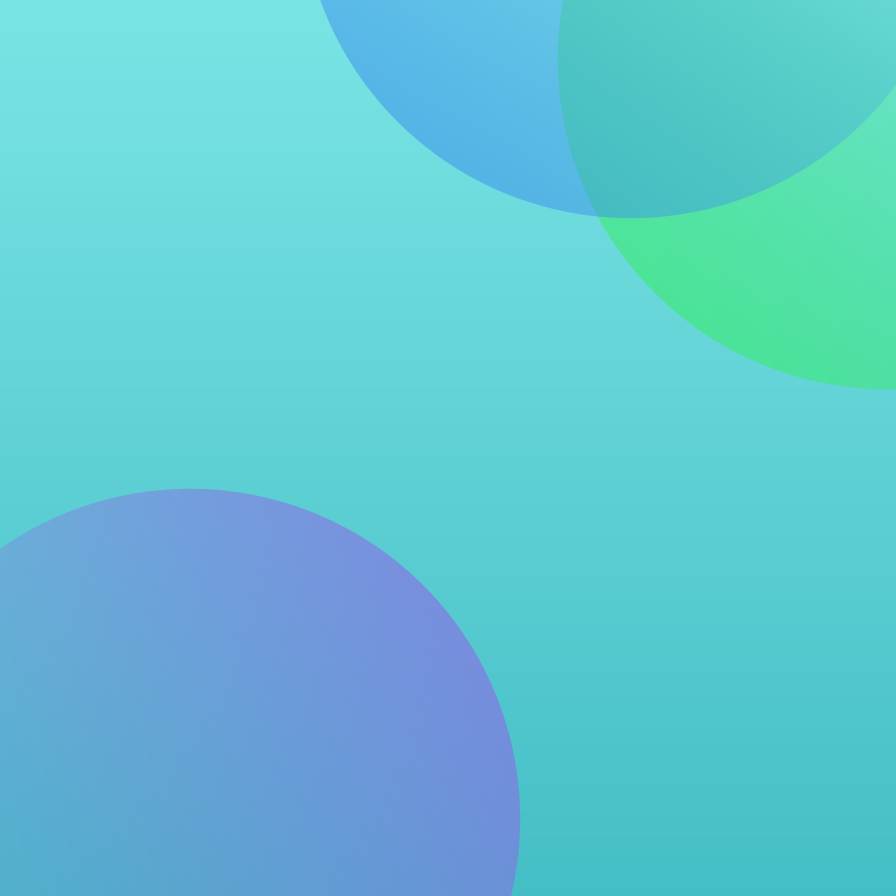
A Shadertoy shader for this background:

```glsl
// Three large translucent discs over a vertical teal gradient.
// Each disc is a distance function whose opacity follows a tilted linear ramp,
// then the discs are blended in order from back to front.

const vec3 TEAL_LOW   = vec3(0.267, 0.745, 0.776);
const vec3 AQUA_HIGH  = vec3(0.478, 0.894, 0.894);
const vec3 VIOLET     = vec3(0.549, 0.412, 0.902);
const vec3 GREEN      = vec3(0.216, 0.925, 0.412);
const vec3 BLUE       = vec3(0.235, 0.569, 0.922);
const float RADIUS    = 0.3685;

// Antialiased coverage of a disc; pixel is the size of one pixel in canvas units
float discMask(vec2 p, vec2 center, float radius, float pixel) {
    float d = length(p - center) - radius;
    return 1.0 - smoothstep(-0.75 * pixel, 0.75 * pixel, d);
}

// Linear ramp: value at the origin plus a slope along each axis
float opacityRamp(vec2 p, float base, vec2 slope) {
    return clamp(base + dot(p, slope), 0.0, 0.65);
}

// Blend one tinted disc over the colour below it
vec3 addDisc(vec3 below, vec2 p, vec2 center, vec3 tint, float opacity, float pixel) {
    return mix(below, tint, opacity * discMask(p, center, RADIUS, pixel));
}

void mainImage(out vec4 fragColor, in vec2 fragCoord) {
    vec2 p = fragCoord / iResolution.xy;
    float pixel = 1.0 / min(iResolution.x, iResolution.y);

    // Backdrop
    vec3 color = mix(TEAL_LOW, AQUA_HIGH, p.y);

    // Opacity ramps: violet grows to the upper right, the others to the lower left
    float violetOpacity = opacityRamp(p, 0.165, vec2(0.65, 0.40));
    float greenOpacity  = opacityRamp(p, 1.512, vec2(-0.65, -0.67));
    float blueOpacity   = opacityRamp(p, 1.323, vec2(-0.55, -0.61));

    // Discs, back to front
    color = addDisc(color, p, vec2(0.212, 0.086), VIOLET, violetOpacity, pixel);
    color = addDisc(color, p, vec2(0.991, 0.934), GREEN, greenOpacity, pixel);
    color = addDisc(color, p, vec2(0.704, 1.125), BLUE, blueOpacity, pixel);

    fragColor = vec4(color, 1.0);
}
```
